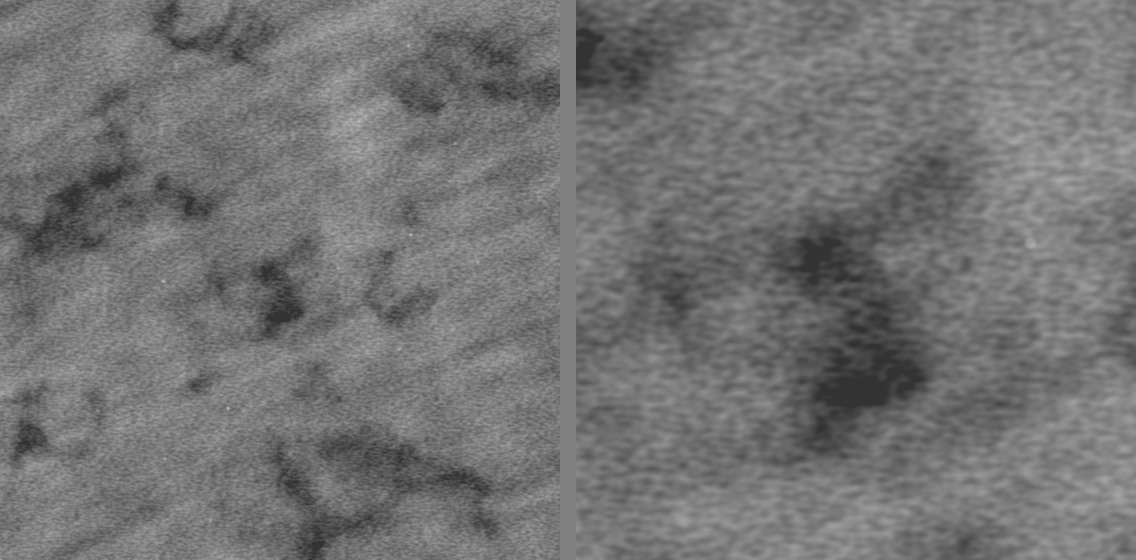
Left: the whole. Right: its middle third, enlarged.
This texture is drawn by a WebGL 2 fragment shader. Its source:

```glsl
#version 300 es
precision highp float;
// Worn grey surface: ragged dark blotches with fine veins, faint slanted
// creases and a fine, mostly horizontal grain. Blotches and creases are placed
// by loops; mottling, warping and grain come from gradient noise.

#define BASE_GREY 0.487
#define BLOTCH_COUNT 9
#define BLOTCH_DEPTH 0.19
#define BLOTCH_WARP 0.20
#define VEIN_DEPTH 0.05
#define CREASE_COUNT 8
#define CREASE_ANGLE 0.43
#define CREASE_DEPTH 0.055
#define MOTTLE 0.10
#define GRAIN 0.11
#define SPECK_LIGHT 0.16

uniform vec2 u_resolution;
out vec4 fragColor;

// Two random values in 0..1 for an integer cell
vec2 hash2(vec2 cell) {
    uvec2 v = uvec2(ivec2(cell)) * 1664525u + 1013904223u;
    v.x += v.y * 1664525u;
    v.y += v.x * 1664525u;
    v ^= v >> 16u;
    v.x += v.y * 1664525u;
    v.y += v.x * 1664525u;
    v ^= v >> 16u;
    return vec2(v & 0xffffu) / 65535.0;
}

mat2 rotation(float a) {
    float c = cos(a), s = sin(a);
    return mat2(c, -s, s, c);
}

float cornerSlope(vec2 cell, vec2 toPoint) {
    float a = 6.2832 * hash2(cell).x;
    return dot(vec2(cos(a), sin(a)), toPoint);
}

float gradientNoise(vec2 p) {
    vec2 i = floor(p), f = p - i;
    vec2 u = f * f * f * (f * (f * 6.0 - 15.0) + 10.0);
    vec2 e = vec2(1.0, 0.0);
    float low = mix(cornerSlope(i, f), cornerSlope(i + e, f - e), u.x);
    float high = mix(cornerSlope(i + e.yx, f - e.yx), cornerSlope(i + 1.0, f - 1.0), u.x);
    return mix(low, high, u.y);
}

float fbm(vec2 p) {
    float sum = 0.0, amp = 1.0;
    for (int i = 0; i < 4; i++) {
        sum += amp * gradientNoise(p);
        p = rotation(0.6) * p * 2.03 + 17.3;
        amp *= 0.5;
    }
    return sum;
}

// Coverage 0..1 of soft blotches, spread by an additive recurrence
float blotches(vec2 p) {
    vec2 warp = vec2(fbm(p * 6.0 + 3.7), fbm(p * 6.0 + 41.2));
    vec2 q = p + BLOTCH_WARP * warp;
    float clear = 1.0;
    for (int i = 1; i <= BLOTCH_COUNT; i++) {
        float n = float(i);
        vec2 rnd = hash2(vec2(n, 5.0));
        vec2 centre = fract(n * vec2(0.7549, 0.5698)) + 0.12 * (rnd - 0.5);
        vec2 d = rotation(0.9 * rnd.x - 0.5) * (q - centre);
        d *= vec2(0.8, 1.25) / mix(0.05, 0.12, rnd.y);
        clear *= 1.0 - 0.95 * exp(-dot(d, d));
    }
    return (1.0 - clear) * clamp(1.0 + 1.1 * fbm(p * 13.0 + 8.1), 0.3, 1.4);
}

// Thin dark lines, each with a soft light flank, fading in and out
float creases(vec2 s) {
    float sum = 0.0;
    for (int i = 0; i < CREASE_COUNT; i++) {
        float n = float(i);
        vec2 rnd = hash2(vec2(n, 23.0)) - 0.5;
        float bend = 0.05 * gradientNoise(vec2(s.x * 3.0, n * 5.3 + 0.4));
        float d = s.y + 0.4 - 0.18 * n - 0.09 * rnd.x - 0.12 * rnd.y * (s.x - 0.6) + bend;
        float fade = smoothstep(-0.15, 0.25, gradientNoise(vec2(s.x * 2.6 + 9.0, n * 7.3 + 0.5)));
        float dark = exp(-pow(d / 0.013, 2.0));
        float light = exp(-pow((d + 0.032) / 0.02, 2.0));
        sum += fade * (0.6 * light - dark);
    }
    return sum;
}

float grain(vec2 p) {
    vec2 q = rotation(-0.07) * p;
    return gradientNoise(q * vec2(88.0, 207.0))
         + 0.75 * gradientNoise(rotation(0.12) * p * vec2(151.0, 233.0) + 31.4)
         + 0.45 * gradientNoise(rotation(0.7) * p * vec2(63.0, 139.0) + 77.7);
}

// Rare tiny bright points, one at most per cell
float specks(vec2 p) {
    vec2 cell = floor(p * 9.0);
    vec2 centre = 0.2 + 0.6 * hash2(cell + 60.0);
    float present = step(0.88, hash2(cell + 90.0).y);
    return present * (1.0 - smoothstep(0.012, 0.045, length(p * 9.0 - cell - centre)));
}

void main() {
    vec2 p = gl_FragCoord.xy / min(u_resolution.x, u_resolution.y);
    vec2 s = rotation(-CREASE_ANGLE) * p;
    s = vec2(dot(p, vec2(cos(CREASE_ANGLE), sin(CREASE_ANGLE))),
             dot(p, vec2(-sin(CREASE_ANGLE), cos(CREASE_ANGLE))));

    // Broad light and dark areas, then mottling drawn out along the creases
    float grey = BASE_GREY + 0.07 * gradientNoise(p * 2.7 + 12.6);
    grey += 0.06 * smoothstep(0.2, 0.5, gradientNoise(p * 3.4 + 50.3));
    grey += MOTTLE * fbm(s * vec2(9.0, 15.0) + 4.4);
    grey += 0.05 * gradientNoise(s * vec2(7.0, 42.0) + 25.8);
    grey += CREASE_DEPTH * creases(s);

    // Blotches with veins running through and out of them
    float blotch = blotches(p);
    float vein = 1.0 - smoothstep(0.0, 0.09, abs(fbm(s * vec2(6.0, 10.0) + 66.1)));
    grey -= BLOTCH_DEPTH * blotch + VEIN_DEPTH * vein * smoothstep(0.1, 0.6, blotch);

    grey += GRAIN * grain(p) + SPECK_LIGHT * specks(p);
    fragColor = vec4(vec3(clamp(grey, 0.2, 0.72)), 1.0);
}
```
